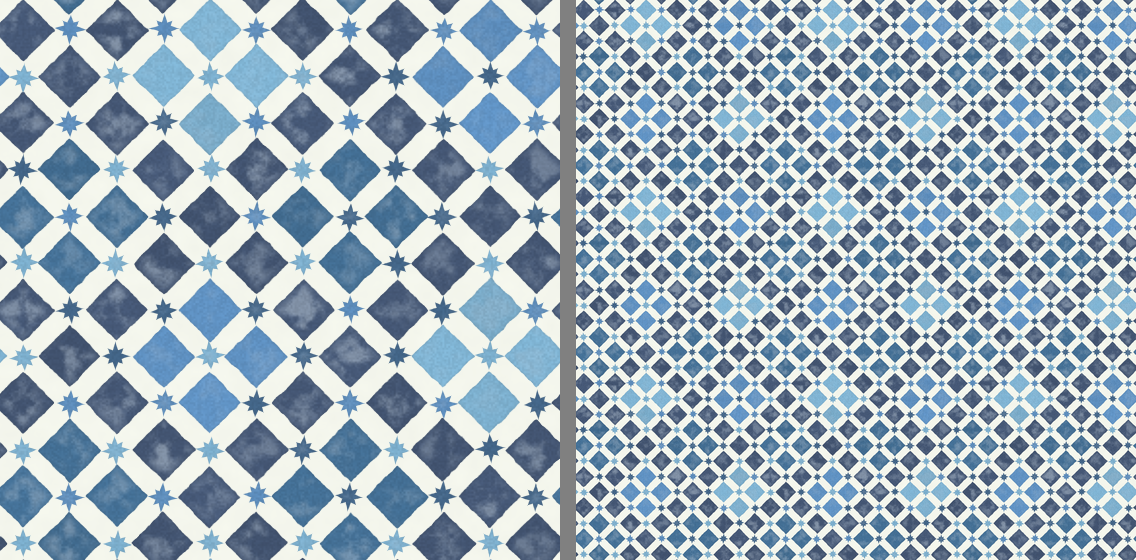
Left, the tile; right, the same tile 3 across and 3 down.
Write a WebGL 2 fragment shader that draws this pattern.

```glsl
#version 300 es
precision highp float;

uniform vec2 u_resolution;
out vec4 outColor;

const float GRID = 12.0;          // half-steps across the canvas: 6 full repeats
const float BLOCK = 6.0;          // half-steps in one colour group
const float DIAMOND_RADIUS = 0.675;
const vec2 GRID_OFFSET = vec2(0.5, 0.64);

const vec3 PAPER = vec3(0.957, 0.965, 0.928);
const vec3 INK = vec3(0.265, 0.335, 0.450);
const vec3 TEAL = vec3(0.260, 0.430, 0.575);
const vec3 BLUE = vec3(0.370, 0.565, 0.755);
const vec3 SKY = vec3(0.485, 0.685, 0.805);
const vec3 BLOOM = vec3(0.690, 0.745, 0.800);

float hash(vec2 p) {
    return fract(sin(dot(p, vec2(127.1, 311.7))) * 43758.5453);
}

// Value noise that wraps after a whole number of cells
float noise(vec2 p, float period) {
    vec2 cell = floor(p);
    vec2 f = fract(p);
    vec2 w = f * f * (3.0 - 2.0 * f);
    vec2 a = mod(cell, period);
    vec2 b = mod(cell + 1.0, period);
    return mix(mix(hash(a), hash(vec2(b.x, a.y)), w.x),
               mix(hash(vec2(a.x, b.y)), hash(b), w.x), w.y);
}

float fbm(vec2 p, float scale) {
    float sum = 0.0;
    float amplitude = 0.5;
    for (int i = 0; i < 4; i++) {
        sum += amplitude * noise(p * scale, GRID * scale);
        scale *= 2.0;
        amplitude *= 0.5;
    }
    return sum / 0.9375;
}

// Nearest point of the diagonal lattice, shifted by a whole half-step
vec2 nearestSite(vec2 p, vec2 shift) {
    vec2 q = p - shift;
    vec2 n = floor(0.5 * vec2(q.x + q.y, q.x - q.y) + 0.5);
    return vec2(n.x + n.y, n.x - n.y) + shift;
}

vec2 jitter(vec2 id, float amount) {
    return amount * (vec2(hash(id + 3.7), hash(id + 9.2)) - 0.5);
}

float diamondDistance(vec2 p, float radius) {
    p = abs(p);
    vec2 q = abs(vec2(p.x + p.y, p.x - p.y)) * 0.7071 - radius * 0.7071 + 0.025;
    return length(max(q, 0.0)) + min(max(q.x, q.y), 0.0) - 0.025;
}

// Small pinched square with four slender points
float starDistance(vec2 p, float reach) {
    p = abs(p);
    float far = max(p.x, p.y);
    float near = min(p.x, p.y);
    float body = (far - 0.115 - 0.3 * near) * 0.96;
    float spike = (near - (reach - far) * 0.36) * 0.94;
    return min(body, spike);
}

// Distance in steps from the nearest group centre
float groupSteps(vec2 id, vec2 centre) {
    vec2 d = abs(mod(id - centre + 3.0, BLOCK) - 3.0);
    return d.x + d.y;
}

vec3 diamondColor(vec2 id) {
    vec2 block = floor(id / BLOCK);
    vec3 bright = mod(block.x + block.y, 2.0) < 0.5 ? SKY : BLUE;
    if (groupSteps(id, vec2(4.0, 1.0)) < 1.5) return bright;
    return groupSteps(id, vec2(1.0, 4.0)) < 1.5 ? TEAL : INK;
}

vec3 starColor(vec2 id) {
    float pick = hash(id + 21.3);
    vec3 deep = mix(INK, TEAL, 0.65);
    if (mod(id.y, 2.0) > 0.5) return pick < 0.74 ? SKY : deep;
    return pick < 0.56 ? BLUE * 0.97 : deep;
}

// Pigment with pale blooms inside and a darker rim
vec3 watercolor(vec3 base, float d, float cloud, float grain, float strength) {
    float inside = smoothstep(0.0, -0.22, d);
    float bloom = smoothstep(0.36, 0.76, cloud) * mix(0.25, 1.0, inside);
    vec3 wash = mix(base, BLOOM, bloom * strength);
    float rim = smoothstep(-0.05, 0.0, d);
    return wash * (1.0 - 0.06 * rim + 0.10 * (grain - 0.5));
}

void main() {
    vec2 uv = gl_FragCoord.xy / u_resolution;
    vec2 p = vec2(uv.x, 1.0 - uv.y) * GRID - GRID_OFFSET;
    float soft = max(0.75 * GRID / min(u_resolution.x, u_resolution.y), 0.009);

    float cloud = fbm(p, 3.0);
    float grain = noise(p * 24.0, GRID * 24.0);
    float wobble = 0.030 * (noise(p * 7.0, GRID * 7.0) - 0.5) + 0.010 * (grain - 0.5);

    // Paper
    vec3 color = PAPER * (1.0 + 0.022 * (cloud - 0.5));

    // Diamonds
    vec2 site = nearestSite(p, vec2(0.0));
    vec2 id = mod(site, GRID);
    float radius = DIAMOND_RADIUS + 0.02 * (hash(id + 5.1) - 0.5);
    float d = diamondDistance(p - site - jitter(id, 0.04), radius) + wobble;
    vec3 base = diamondColor(id) * (0.96 + 0.08 * hash(id + 1.9));
    float strength = mix(0.46, 0.18, smoothstep(0.3, 0.6, base.g)) * (0.7 + 0.6 * hash(id + 7.3));
    color = mix(color, watercolor(base, d, cloud, grain, strength), smoothstep(soft, -soft, d));

    // Stars
    site = nearestSite(p, vec2(1.0, 0.0));
    id = mod(site, GRID);
    float angle = 0.22 * (hash(id + 13.5) - 0.5);
    mat2 turn = mat2(cos(angle), sin(angle), -sin(angle), cos(angle));
    float reach = 0.30 + 0.03 * (hash(id + 17.0) - 0.5);
    d = starDistance(turn * (p - site - jitter(id, 0.06)), reach) + 0.5 * wobble;
    vec3 ink = watercolor(starColor(id), d * 2.0, cloud, grain, 0.25);
    color = mix(color, ink, smoothstep(soft, -soft, d));

    outColor = vec4(color, 1.0);
}
```
